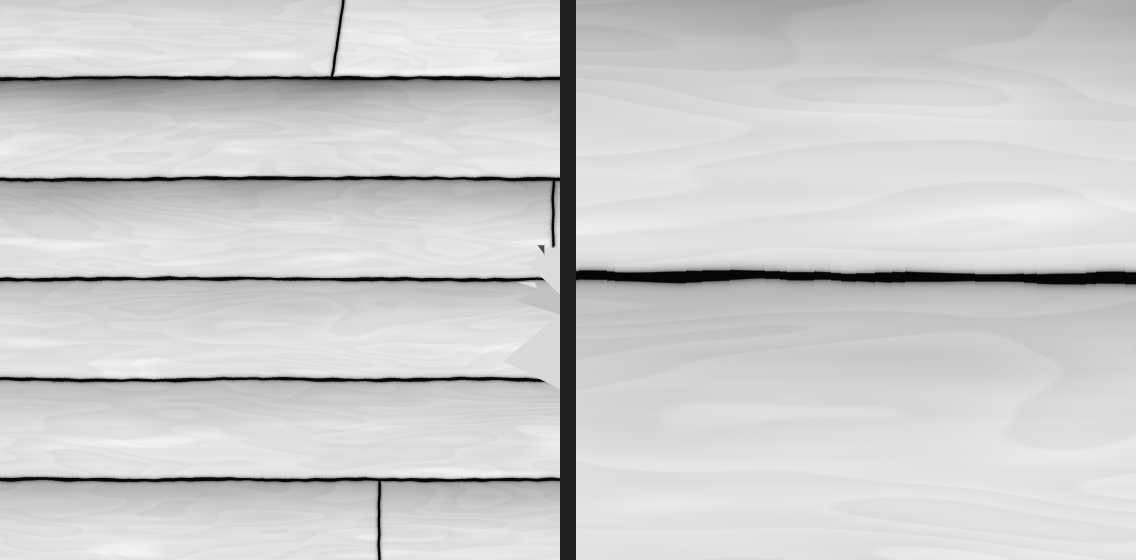
Left: the whole. Right: its middle third, enlarged.
Write a Shadertoy shader that draws this texture map.

```glsl
// Pale grey weathered wooden planks with ragged dark seams and a chipped right edge.
#define PITCH 0.1791        // plank height
#define FIRST_SEAM 0.1432   // height of the lowest seam
#define SEAM_HALF 0.0027    // half width of a seam
#define JOINT_HALF 0.0021   // half width of a butt joint
#define RAGGED 0.0017       // seam wander
#define SHADOW_LENGTH 0.036 // fade of the shade below a seam
#define GRAIN 0.034         // contrast of the layered grain
#define TOP_TONE 0.80
#define LOW_TONE 0.885
#define SEAM_TONE 0.025

// Shade under each seam, from the bottom plank to the top one
const float SHADE[6] = float[6](0.13, 0.08, 0.08, 0.22, 0.34, 0.04);
// Butt joint position per plank; negative means an unbroken plank
const float JOINT[6] = float[6](0.676, -1.0, -1.0, 0.988, -1.0, 0.605);

vec2 gradientAt(vec2 cell) {
    vec3 q = fract(cell.xyx * vec3(0.1031, 0.1030, 0.0973));
    q += dot(q, q.yzx + 33.33);
    float angle = 6.2832 * fract((q.x + q.y) * q.z);
    return vec2(cos(angle), sin(angle));
}

// Gradient noise, roughly -0.7 to 0.7
float noise(vec2 p) {
    vec2 i = floor(p), f = p - i;
    vec2 u = f * f * f * (f * (f * 6.0 - 15.0) + 10.0);
    vec2 e = vec2(1, 0);
    float low = mix(dot(gradientAt(i), f), dot(gradientAt(i + e.xy), f - e.xy), u.x);
    float high = mix(dot(gradientAt(i + e.yx), f - e.yx), dot(gradientAt(i + 1.0), f - 1.0), u.x);
    return mix(low, high, u.y);
}

// Slow wander plus small stepped splinters along a cut
float wander(float t, float seed) {
    float steps = floor(noise(vec2(t * 38.0, seed + 7.3)) * 5.0 + 0.5) / 5.0;
    return RAGGED * (1.8 * noise(vec2(t * 7.0, seed + 0.4)) + 1.1 * steps);
}

// Dark cut with a crisp core and a soft rim
float cutMask(float d, float halfWidth, float aa) {
    float core = 1.0 - smoothstep(-aa, aa + 0.0008, d - halfWidth);
    return max(core, 0.5 * exp(-max(d - halfWidth, 0.0) / 0.0022));
}

// Layered contours stretched along the plank, with fine streaks
float woodGrain(vec2 p, float seed) {
    vec2 q = vec2(p.x * 2.6, p.y * 17.0) + seed * vec2(5.7, 9.1);
    float warp = noise(q * 0.8 + 3.7);
    float field = noise(q + vec2(0.5, 1.2) * warp) + 0.35 * noise(q * vec2(2.5, 2.2));
    float layer = fract(field * 3.5);
    float contour = layer - smoothstep(0.86, 1.0, layer) - 0.43;
    float streaks = noise(vec2(p.x * 5.0, p.y * 105.0) + seed);
    return GRAIN * (contour + 0.9 * warp + 0.55 * streaks);
}

float edgeSide(vec2 p, vec2 a, vec2 b) {
    vec2 e = normalize(b - a);
    return e.x * (p.y - a.y) - e.y * (p.x - a.x);
}

// Coverage of a counter-clockwise triangle
float shard(vec2 p, vec2 a, vec2 b, vec2 c, float aa) {
    float inside = min(edgeSide(p, a, b), min(edgeSide(p, b, c), edgeSide(p, c, a)));
    return smoothstep(-aa, aa, inside);
}

void mainImage(out vec4 fragColor, in vec2 fragCoord) {
    vec2 p = fragCoord / iResolution.xy;
    float aa = 0.7 / iResolution.y;

    // Nearest seam and the plank it bounds
    float seam = floor((p.y - FIRST_SEAM) / PITCH + 0.5);
    float seamDist = p.y - FIRST_SEAM - seam * PITCH - wander(p.x, seam * 13.0);
    float row = seamDist > 0.0 ? seam : seam - 1.0;
    int plank = clamp(int(row) + 1, 0, 5);
    float below = max(FIRST_SEAM + (row + 1.0) * PITCH - p.y, 0.0);
    float depth = below / PITCH;

    // Butt joint
    float joint = JOINT[plank];
    float jointDist = p.x - joint - wander(p.y, row + 31.0) - 0.025 * (0.5 - depth) * step(4.5, float(plank));
    float side = joint > 0.0 ? step(0.0, jointDist) : 0.0;
    float seed = row * 3.7 + side * 11.3 + 20.0;

    // Plank tone: dim below a seam, pale toward its lower edge
    float tone = mix(TOP_TONE, LOW_TONE, smoothstep(0.0, 0.65, depth));
    float patches = 1.0 + 0.7 * noise(vec2(p.x * 4.0, p.y * 9.0 + seed));
    tone -= SHADE[plank] * patches * exp(-below / SHADOW_LENGTH);
    tone += 0.03 * side * step(4.5, float(plank));
    tone += woodGrain(p, seed);
    float glint = noise(vec2(p.x * 4.5, p.y * 36.0) + seed * 2.3);
    tone += 0.055 * smoothstep(0.12, 0.5, glint) * smoothstep(0.25, 0.6, depth);

    // Seams vary in weight along their length
    float weight = 1.0 + 0.55 * noise(vec2(p.x * 24.0, seam * 5.0 + 0.6));
    float cut = cutMask(abs(seamDist), SEAM_HALF * weight, aa);
    if (joint > 0.0) {
        float reach = plank == 3 ? 1.0 - smoothstep(0.66, 0.7, depth) : 1.0;
        cut = max(cut, reach * cutMask(abs(jointDist), JOINT_HALF, aa));
    }
    tone = mix(tone, SEAM_TONE, cut);

    // Splintered patch at the right edge
    tone = mix(tone, 0.85, shard(p, vec2(0.9, 0.355), vec2(1.01, 0.30), vec2(1.01, 0.45), aa));
    tone = mix(tone, 0.76, shard(p, vec2(0.918, 0.464), vec2(1.01, 0.435), vec2(1.01, 0.50), aa));
    tone = mix(tone, 0.86, shard(p, vec2(0.94, 0.53), vec2(1.01, 0.465), vec2(1.01, 0.565), aa));
    tone = mix(tone, 0.30, shard(p, vec2(0.96, 0.562), vec2(0.972, 0.546), vec2(0.972, 0.562), aa));
    tone = mix(tone, 0.87, shard(p, vec2(0.925, 0.496), vec2(0.96, 0.485), vec2(0.955, 0.496), aa));

    fragColor = vec4(vec3(clamp(tone, 0.0, 0.95)), 1.0);
}
```
